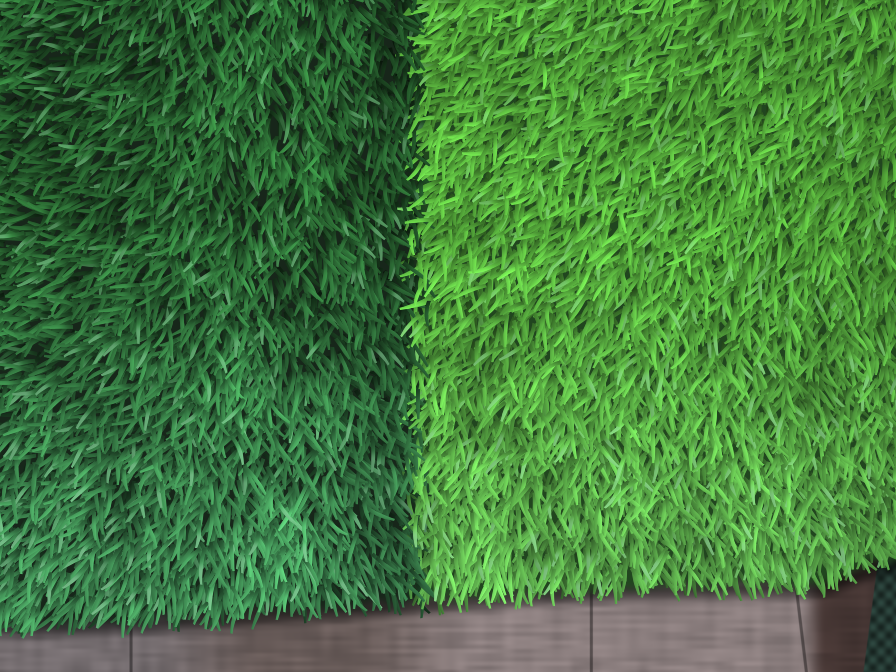
A WebGL 2 fragment shader for this texture:

```glsl
#version 300 es
precision highp float;
// Two mats of artificial turf, deep green and lime, laid side by side on a plank floor.

#define LAYERS 8
#define CELL 0.027
#define BLADE_HALF_LENGTH 0.031
#define BLADE_HALF_WIDTH 0.0029
#define SEAM_X 0.622
#define PARTING_X 0.43
#define ANGLE_SPREAD 1.35
#define GLINT_SHARE 0.13

uniform vec2 u_resolution;
out vec4 fragColor;

float hash(vec2 p) {
    vec3 q = fract(p.xyx * vec3(0.1031, 0.1030, 0.0973));
    q += dot(q, q.yzx + 33.33);
    return fract((q.x + q.y) * q.z);
}

vec4 hash4(vec3 p) {
    vec4 q = fract(p.xyzx * vec4(0.1031, 0.1030, 0.0973, 0.1099));
    q += dot(q, q.wzxy + 33.33);
    return fract((q.xxyz + q.yzzw) * q.zywx);
}

float noise(vec2 p) {
    vec2 i = floor(p), f = fract(p);
    f = f * f * (3.0 - 2.0 * f);
    return mix(mix(hash(i), hash(i + vec2(1, 0)), f.x),
               mix(hash(i + vec2(0, 1)), hash(i + vec2(1, 1)), f.x), f.y);
}

// Height of the front edge of the turf
float frontEdge(float x) {
    return mix(0.055, 0.113, smoothstep(0.0, 1.1, x)) + 0.035 * smoothstep(1.2, 1.33, x);
}

// Lean of the pile, in radians from straight down, positive to the right
float pileLean(vec2 p, float lime) {
    float leftMat = -1.25 * smoothstep(0.0, 0.4, PARTING_X - p.x) * mix(0.4, 1.0, smoothstep(0.1, 0.6, p.y))
                  + 0.35 * smoothstep(0.0, 0.12, p.x - PARTING_X);
    float rightMat = mix(0.05, -0.7, smoothstep(0.2, 0.95, p.y)) + 0.7 * (p.x - 0.95);
    return mix(leftMat, rightMat, lime);
}

// Broad colour of each mat
vec3 matColor(vec2 p, float lime) {
    vec3 deep = mix(vec3(0.26, 0.57, 0.34), vec3(0.17, 0.42, 0.20), smoothstep(0.1, 0.75, p.y));
    deep *= 1.0 - 0.18 * smoothstep(0.48, 0.62, p.x);
    deep *= 1.0 + 0.15 * smoothstep(0.2, 0.0, abs(p.x - PARTING_X + 0.03));
    vec3 bright = mix(vec3(0.39, 0.72, 0.32), vec3(0.35, 0.70, 0.24), smoothstep(0.1, 0.7, p.y));
    bright *= 1.0 - 0.1 * smoothstep(1.05, 1.33, p.x) - 0.05 * smoothstep(0.7, 1.0, p.y);
    return mix(deep, bright, lime);
}

vec3 floorColor(vec2 p, float px) {
    vec3 wood = mix(vec3(0.46, 0.43, 0.44), vec3(0.41, 0.36, 0.35), smoothstep(0.2, 0.4, p.x));
    wood = mix(wood, vec3(0.54, 0.49, 0.49), smoothstep(0.52, 0.72, p.x));
    wood = mix(wood, vec3(0.27, 0.21, 0.20), smoothstep(1.19, 1.23, p.x));
    wood *= 0.86 + 0.16 * noise(p * vec2(18, 160)) + 0.12 * noise(p * vec2(70, 20));
    // Joints between planks
    float joint = min(abs(p.x - 0.195), min(abs(p.x - 0.88), abs(p.x - 1.2 + 0.12 * p.y)));
    wood *= mix(0.6, 1.0, smoothstep(0.001, 0.002 + px, joint));
    // Woven backing in the corner
    float weave = 0.75 + 0.25 * sin(p.x * 260.0) * sin(p.y * 260.0);
    float backing = smoothstep(-px, px, p.x - 1.285 - 0.13 * p.y);
    wood = mix(wood, vec3(0.18, 0.28, 0.25) * weave, backing);
    // Shade under the overhang
    return wood * mix(0.45, 1.0, smoothstep(0.012, -0.015, p.y - frontEdge(p.x)));
}

void main() {
    vec2 p = gl_FragCoord.xy / u_resolution.y;
    float px = 1.0 / u_resolution.y;
    vec3 color = floorColor(p, px);

    // Dark thatch behind the blades
    float limeHere = smoothstep(-0.012, 0.012, p.x - SEAM_X);
    vec3 thatch = mix(vec3(0.09, 0.15, 0.10), vec3(0.13, 0.27, 0.12), limeHere);
    color = mix(color, thatch, smoothstep(0.0, 0.025, p.y - frontEdge(p.x) - 0.012 * noise(p * 50.0)));

    // Blades, painted from the deepest layer to the top
    for (int layer = 0; layer < LAYERS; layer++) {
        float depth = float(layer) / float(LAYERS - 1);
        vec2 shift = vec2(0.37, 0.61) * float(layer);
        vec2 home = floor(p / CELL + shift);
        for (int k = 0; k < 9; k++) {
            vec2 id = home + vec2(k % 3 - 1, k / 3 - 1);
            vec4 r = hash4(vec3(id + 40.0, float(layer) * 17.0 + 3.0));
            vec4 s = hash4(vec3(id.yx + 91.0, float(layer) * 29.0 + 7.0));
            vec2 center = (id + r.xy - shift) * CELL;
            if (center.y < frontEdge(center.x) + 0.012 + 0.016 * s.w) continue;

            float lime = step(SEAM_X, center.x + 0.034 * (s.x - 0.5));
            float clump = noise(center * 17.0);
            // Sparser pile leaves dark gaps, mostly in the deep green mat
            float thin = (1.0 - lime) * smoothstep(0.2, 0.8, center.y);
            if (depth > 0.2 && s.y > 0.62 + 0.6 * clump + 0.15 * lime - 0.22 * thin) continue;

            float free = smoothstep(0.06, 0.25, center.y);
            float lean = pileLean(center, lime) + (r.z - 0.5) * ANGLE_SPREAD * mix(0.65, 1.2, free);
            vec2 dir = vec2(sin(lean), -cos(lean));
            vec2 q = p - center;
            float along = dot(q, dir) / (BLADE_HALF_LENGTH * mix(0.65, 1.0, r.w) * mix(1.0, 0.82, center.y));
            float across = dot(q, vec2(-dir.y, dir.x)) + (s.z - 0.5) * 0.008 * along * along;
            float width = BLADE_HALF_WIDTH * (1.0 - 0.4 * smoothstep(0.2, 1.0, along));
            float cover = smoothstep(0.6 * px, -0.6 * px, abs(across) - width)
                        * smoothstep(1.0, 0.93, abs(along));

            // Dark root, lit tip, one shaded side and a few pale glints
            float light = mix(mix(0.42, 0.55, lime), 1.0, pow(depth, 0.65));
            light *= mix(mix(0.62, 0.74, lime), 1.08, smoothstep(-1.0, 0.1, along));
            light *= (0.84 + 0.32 * s.x) * (0.9 + 0.2 * clump) * (1.0 + 0.08 * across / width);
            vec3 blade = matColor(center, lime) * light;
            float glint = step(1.0 - GLINT_SHARE, s.w) * depth * smoothstep(-0.3, 0.3, along);
            blade = mix(blade, vec3(0.58, 0.80, 0.64), glint * mix(0.6, 0.3, center.y));
            color = mix(color, blade, cover);
        }
    }
    fragColor = vec4(color, 1.0);
}
```
